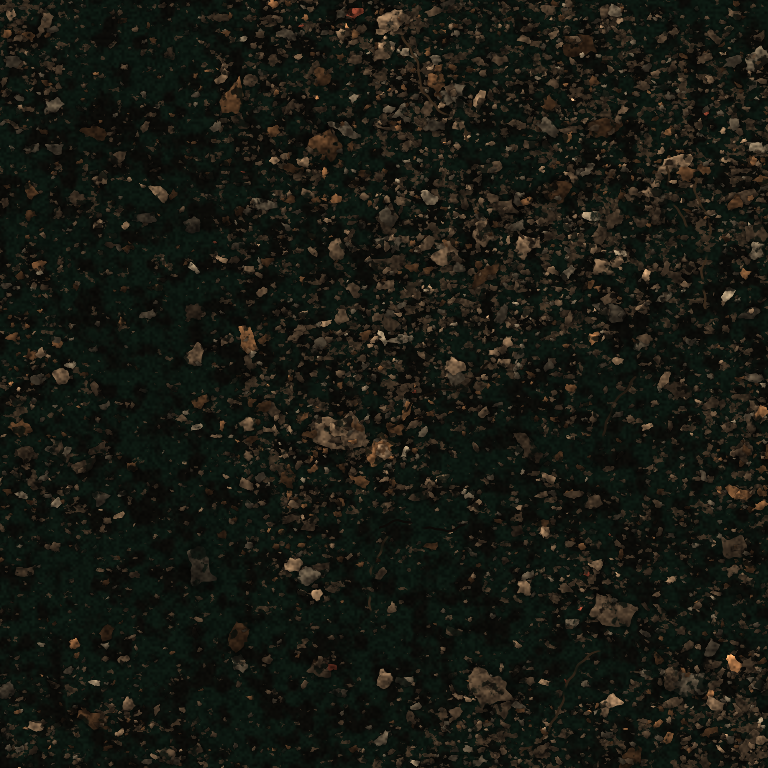
This texture is drawn by a WebGL 2 fragment shader. Its source:

```glsl
#version 300 es
precision highp float;
// Dark damp soil strewn with angular stones, rusty crumbs and thin root fibres.

uniform vec2 u_resolution;
out vec4 fragColor;

const float TAU = 6.28319;

float hash(vec2 p) {
    return fract(sin(dot(p, vec2(127.1, 311.7))) * 43758.5453);
}

float noise(vec2 p) {
    vec2 cell = floor(p), f = fract(p);
    f = f * f * (3.0 - 2.0 * f);
    float low = mix(hash(cell), hash(cell + vec2(1.0, 0.0)), f.x);
    float high = mix(hash(cell + vec2(0.0, 1.0)), hash(cell + 1.0), f.x);
    return mix(low, high, f.y);
}

float fbm(vec2 p) {
    float sum = 0.0, amplitude = 0.533;
    for (int i = 0; i < 4; i++) {
        sum += amplitude * noise(p);
        p = mat2(1.6, 1.2, -1.2, 1.6) * p + 7.3;
        amplitude *= 0.5;
    }
    return sum;
}

mat2 rotation(float angle) {
    float c = cos(angle), s = sin(angle);
    return mat2(c, -s, s, c);
}

// Broad drifts where stones and crumbs gather, 0 to 1
float drift(vec2 uv) {
    return smoothstep(0.25, 0.75, fbm(uv * 5.0 + 3.0));
}

// Distance to a five-sided chip with uneven sides
float chipDistance(vec2 p, float radius, vec2 id) {
    float d = -1.0;
    for (int i = 0; i < 5; i++) {
        float k = float(i);
        float angle = (k + 0.6 * hash(id + k * 3.7)) * TAU / 5.0;
        float side = radius * mix(0.65, 1.2, hash(id + k * 5.3 + 40.0));
        d = max(d, dot(p, vec2(cos(angle), sin(angle))) - side);
    }
    return d;
}

// Mostly brown, with some grey, rust and rare red
vec3 stoneHue(float pick, float rustiness) {
    vec3 hue = mix(vec3(1.0, 0.79, 0.58), vec3(0.97, 0.84, 0.66), step(pick, 0.2));
    hue = mix(hue, vec3(1.0, 0.68, 0.42), step(1.0 - 0.4 * rustiness, pick));
    return mix(hue, vec3(1.1, 0.52, 0.36), step(0.988, pick));
}

// Lays one size of stones over the given colour
vec3 scatterStones(vec3 color, vec2 uv, float scale, float density, float seed) {
    vec2 p = uv * scale;
    float pixel = scale / u_resolution.y;
    float ragged = (noise(p * 4.0 + seed) - 0.5) * 0.18 + (noise(p * 9.0) - 0.5) * 0.12;
    float grain = 0.40 + 0.65 * noise(uv * 130.0 + seed) + 0.55 * noise(uv * 320.0);
    float pits = smoothstep(0.34, 0.44, fbm(uv * 75.0 + seed));
    for (int i = 0; i < 9; i++) {
        vec2 cell = floor(p) + vec2(i % 3 - 1, i / 3 - 1);
        vec2 id = cell + seed;
        float gathering = drift(cell / scale);
        if (hash(id) > density * mix(0.3, 1.7, gathering)) continue;

        vec2 center = cell + 0.2 + 0.6 * vec2(hash(id + 11.0), hash(id + 23.0));
        float tilt = (hash(id + 31.0) + hash(id + 37.0) - 1.0) * 1.5;
        vec2 q = rotation(tilt) * (p - center);
        q.y /= mix(0.45, 0.95, hash(id + 43.0));
        float radius = mix(0.17, 0.42, hash(id + 53.0));
        float d = chipDistance(q, radius, id) + ragged;

        // Contact shadow, then the lit face
        color *= 1.0 - 0.3 * (1.0 - smoothstep(0.0, 0.2, d));
        float tone = hash(id + 61.0);
        float value = mix(0.18, 0.39, pow(tone, 1.6)) + 0.24 * pow(tone, 12.0);
        value *= mix(0.85, 1.15, gathering);
        float light = 0.98 + 0.28 * dot(p - center, vec2(-0.4, 0.9)) / radius;
        float rustiness = noise(cell / scale * 9.0 + 17.0);
        vec3 face = stoneHue(hash(id + 71.0), rustiness) * value * light * grain;
        float cover = 1.0 - smoothstep(-0.7 * pixel, 0.7 * pixel, d);
        color = mix(color, face, cover * mix(0.2, 1.0, pits));
    }
    return color;
}

// Black-green lumps with brown crumbs
vec3 soil(vec2 uv, float gathering) {
    float lumps = fbm(uv * 55.0);
    float grit = noise(uv * 300.0);
    vec3 color = mix(vec3(0.042, 0.041, 0.030), vec3(0.046, 0.086, 0.060),
                     smoothstep(0.28, 0.62, lumps));
    color *= 0.68 + 0.64 * grit;
    float crumbs = fbm(uv * vec2(90.0, 120.0) + 31.0) + 0.14 * (gathering - 0.5);
    vec3 crumbColor = mix(vec3(0.13, 0.11, 0.08), vec3(0.33, 0.25, 0.18), grit);
    return mix(color, crumbColor, 0.9 * smoothstep(0.65, 0.71, crumbs));
}

// Thin bent roots, some pale and some nearly black
vec3 addFibres(vec3 color, vec2 uv) {
    for (int i = 0; i < 9; i++) {
        vec2 id = vec2(float(i) * 7.1, 91.0);
        vec2 q = rotation(hash(id) * TAU) * (uv - vec2(hash(id + 1.0), hash(id + 2.0)));
        float halfLength = mix(0.03, 0.09, hash(id + 3.0));
        q.y += 0.008 * sin(q.x * 45.0 + float(i)) + 0.006 * (noise(q.xx * 60.0) - 0.5);
        float d = length(vec2(max(abs(q.x) - halfLength, 0.0), q.y)) - 0.0008;
        float cover = 1.0 - smoothstep(0.0, 1.2 / u_resolution.y, d);
        vec3 tint = mix(vec3(0.03, 0.027, 0.02), vec3(0.23, 0.17, 0.11), hash(id + 4.0));
        color = mix(color, tint, cover * smoothstep(0.2, 0.55, noise(uv * 70.0)));
    }
    return color;
}

void main() {
    vec2 uv = gl_FragCoord.xy / u_resolution.y;
    vec3 color = soil(uv, drift(uv));
    color = scatterStones(color, uv, 105.0, 0.32, 130.0);
    color = scatterStones(color, uv, 13.0, 0.13, 5.0);
    color = scatterStones(color, uv, 21.0, 0.16, 640.0);
    color = scatterStones(color, uv, 60.0, 0.34, 410.0);
    color = scatterStones(color, uv, 33.0, 0.32, 270.0);
    fragColor = vec4(addFibres(color, uv), 1.0);
}
```
